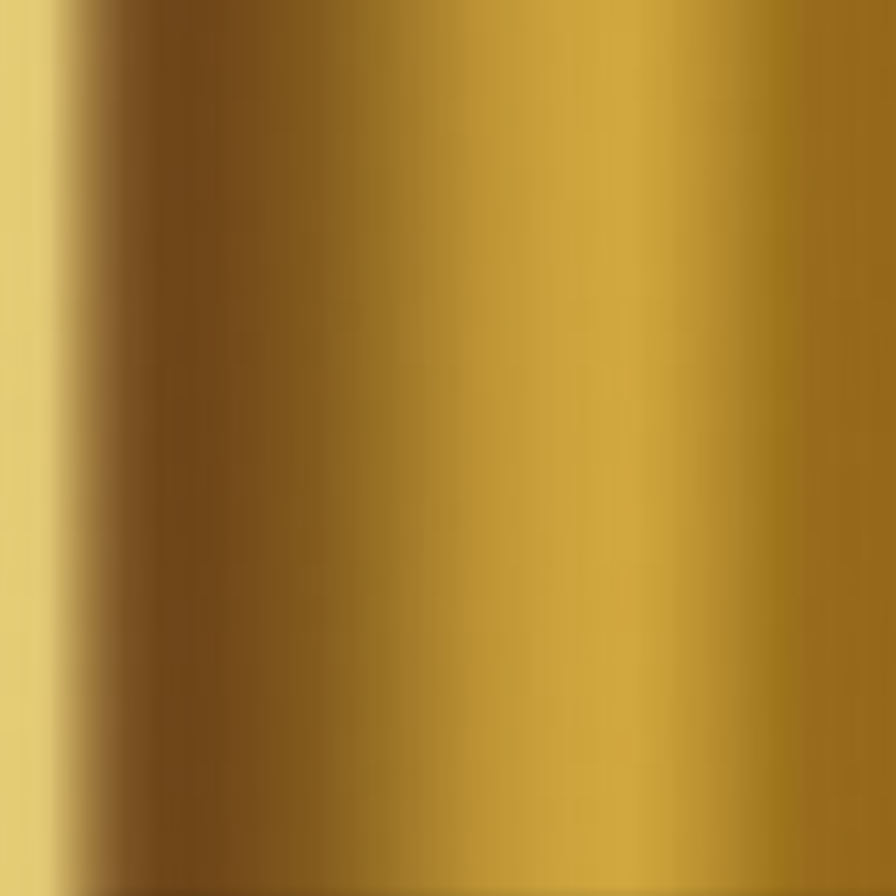
Give the GLSL for this background, as a Shadertoy shader.

```glsl
// Brushed gold sheet: a pale left rim, a deep brown fold and a broad warm sheen.
// A chain of linear blends along x sets the metal colours; layered sines and
// faint cells add fine vertical grain.

// Blends from the colour so far to the next one between two x positions.
vec3 blendTo(vec3 base, vec3 next, float from, float to, float x) {
    return mix(base, next, clamp((x - from) / (to - from), 0.0, 1.0));
}

vec3 goldSheet(float x) {
    // Pale rim falling into the brown fold
    vec3 gold = vec3(0.894, 0.800, 0.460);
    gold = blendTo(gold, vec3(0.875, 0.770, 0.450), 0.040, 0.055, x);
    gold = blendTo(gold, vec3(0.675, 0.541, 0.280), 0.055, 0.091, x);
    gold = blendTo(gold, vec3(0.565, 0.416, 0.204), 0.091, 0.115, x);
    gold = blendTo(gold, vec3(0.478, 0.322, 0.137), 0.115, 0.141, x);
    gold = blendTo(gold, vec3(0.431, 0.273, 0.094), 0.141, 0.180, x);

    // Slow rise to the sheen
    gold = blendTo(gold, vec3(0.439, 0.278, 0.094), 0.215, 0.240, x);
    gold = blendTo(gold, vec3(0.514, 0.353, 0.112), 0.240, 0.350, x);
    gold = blendTo(gold, vec3(0.580, 0.424, 0.137), 0.350, 0.410, x);
    gold = blendTo(gold, vec3(0.745, 0.580, 0.204), 0.410, 0.540, x);
    gold = blendTo(gold, vec3(0.796, 0.635, 0.235), 0.540, 0.620, x);
    gold = blendTo(gold, vec3(0.820, 0.655, 0.247), 0.620, 0.690, x);

    // Descent to the bronze right side
    gold = blendTo(gold, vec3(0.784, 0.620, 0.220), 0.700, 0.745, x);
    gold = blendTo(gold, vec3(0.675, 0.510, 0.157), 0.745, 0.830, x);
    gold = blendTo(gold, vec3(0.627, 0.463, 0.110), 0.830, 0.865, x);
    gold = blendTo(gold, vec3(0.596, 0.424, 0.110), 0.865, 0.900, x);
    return blendTo(gold, vec3(0.588, 0.408, 0.102), 0.900, 0.980, x);
}

float hash(vec2 cell) {
    return fract(sin(dot(cell, vec2(127.1, 311.7))) * 4375.85);
}

void mainImage(out vec4 fragColor, in vec2 fragCoord) {
    vec2 uv = fragCoord / iResolution.xy;
    vec3 color = goldSheet(uv.x);

    // Vertical grain and barely visible cells
    float grain = 0.5 * sin(uv.x * 171.0) + 0.3 * sin(uv.x * 347.0 + sin(uv.y * 9.0));
    float cells = hash(floor(uv * 27.0)) - 0.5;
    color += 0.004 * grain + 0.004 * cells;

    // Thin shade along the lower edge
    color *= 1.0 - 0.07 * smoothstep(0.014, 0.0, uv.y) * smoothstep(0.06, 0.14, uv.x);

    fragColor = vec4(color, 1.0);
}
```
